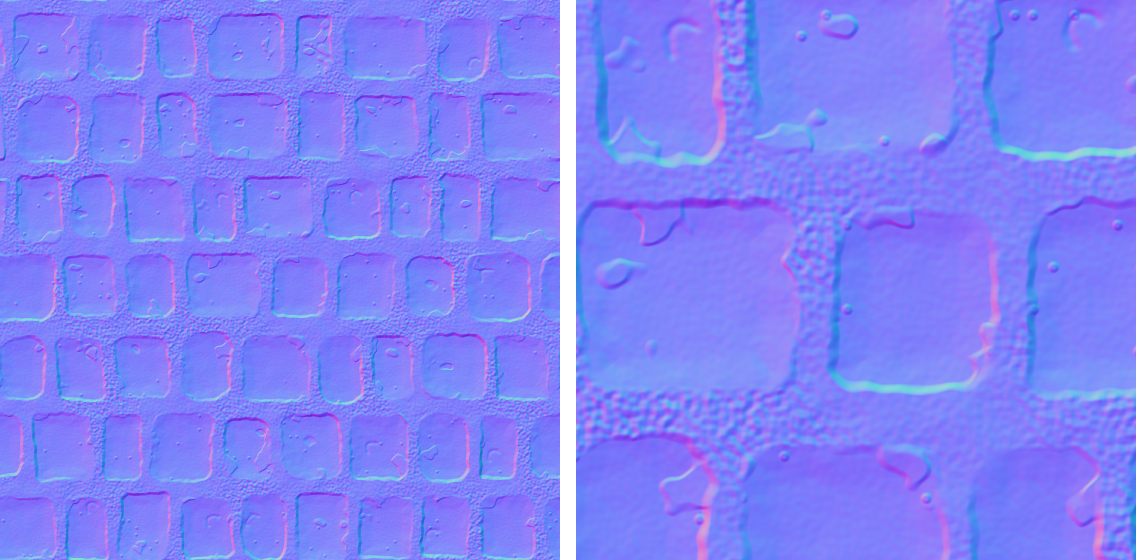
Left: the whole. Right: its middle third, enlarged.
Reproduce this texture map procedurally as a WebGL 2 fragment shader.

```glsl
#version 300 es
precision highp float;
// Tangent-space normal map of worn cobblestones: seven rows of eight or nine stones in gritty mortar.
uniform vec2 u_resolution;
out vec4 outColor;

vec2 hash2(vec2 p) {
    vec3 q = fract(p.xyx * vec3(0.1031, 0.1030, 0.0973));
    q += dot(q, q.yzx + 33.33);
    return fract((q.xx + q.yz) * q.zy);
}

// Gradient noise that tiles over the unit square for whole frequencies.
float noise(vec2 p, float freq) {
    p *= freq;
    vec2 cell = floor(p), f = p - cell;
    vec2 w = f * f * f * (f * (f * 6.0 - 15.0) + 10.0);
    float corner[4];
    for (int k = 0; k < 4; k++) {
        vec2 o = vec2(k & 1, k >> 1);
        vec2 gradient = hash2(mod(cell + o, freq) + freq) * 2.0 - 1.0;
        corner[k] = dot(gradient, f - o);
    }
    return mix(mix(corner[0], corner[1], w.x), mix(corner[2], corner[3], w.x), w.y);
}

// Jittered joint between two stones, measured in columns.
float joint(float i, float row, float count) {
    return i + 0.46 * (hash2(vec2(mod(i, count) + 3.0, row * 7.0 + 11.0)).x - 0.5);
}

float roundedBox(vec2 p, vec2 halfSize, float radius) {
    vec2 a = abs(p) - halfSize + radius;
    return length(max(a, 0.0)) + min(max(a.x, a.y), 0.0) - radius;
}

float height(vec2 p) {
    // Ragged outlines
    float rough = noise(p, 70.0);
    vec2 q = p + 0.006 * vec2(noise(p, 22.0), noise(p + 0.37, 22.0))
               + 0.004 * vec2(rough, noise(p + 0.61, 70.0));

    // Row, column and the joints on either side
    float v = (1.0 - q.y - 0.013) * 7.0;
    float row = mod(floor(v), 7.0);
    float count = (row == 2.0 || row > 3.5) ? 9.0 : 8.0;
    float phase[7] = float[7](0.0, 0.0, 0.0, 0.75, 0.9, 0.45, 0.8);
    float u = q.x * count - phase[int(row)];
    float col = floor(u);
    col += step(joint(col + 1.0, row, count), u) - step(u, joint(col, row, count));
    float left = joint(col, row, count), right = joint(col + 1.0, row, count);

    // Stone size, skew and corner radius
    vec2 id = vec2(mod(col, count), row);
    vec2 rndA = hash2(id + 41.0), rndB = hash2(id * 3.0 + 87.0), rndC = hash2(id * 5.0 + 19.0);
    vec2 halfSize = vec2((right - left) * 0.5 / count - mix(0.007, 0.013, rndA.x), mix(0.054, 0.062, rndA.y));
    vec2 c = vec2((u - 0.5 * (left + right)) / count, (0.5 - fract(v)) / 7.0 + 0.006 * (rndB.x - 0.5));
    c.x += c.y * 0.16 * (rndB.y - 0.5);
    float d = roundedBox(c, halfSize, min(mix(0.008, 0.03, rndC.x), halfSize.x * 0.8));

    // Domed, slightly tilted face with a soft shoulder
    float face = 0.0055 - 0.6 * dot(c, c) + dot(c, rndC - 0.5) * 0.08;
    face -= 0.0015 * smoothstep(-0.025, 0.0, d);
    face += 0.0009 * noise(p, 28.0) + 0.00018 * noise(p, 200.0) + 0.00015 * rough;

    // Flaked borders
    face -= 0.0013 * smoothstep(0.13, 0.24, noise(p + 0.2, 20.0) + 0.3 * rough + d * 9.0);

    // A chip or lump on some stones, a curled ridge on a few
    vec2 o = c - halfSize * (rndB - 0.5) * 1.3;
    float blob = 1.0 - smoothstep(0.005, 0.012, length(o * vec2(1.0, 1.5)) + 0.009 * rough);
    face += 0.0015 * blob * sign(rndC.x - 0.5) * step(0.55, rndC.y);
    float curl = exp(-pow((length(o) - 0.011) / 0.003, 2.0)) * smoothstep(-0.006, 0.004, o.y - o.x);
    face += 0.001 * curl * step(rndC.y, 0.14);

    // Scattered pits
    vec2 grid = p * 80.0, pitRnd = hash2(mod(floor(grid), 80.0) + 150.0);
    float pit = length(fract(grid) - 0.35 - 0.3 * pitRnd.yx);
    face -= 0.0009 * step(0.96, pitRnd.x) * (1.0 - smoothstep(0.08, 0.3, pit));

    // Mortar, gritty in patches
    float grit = noise(p, 190.0) + 0.6 * noise(p, 110.0);
    float mortar = 0.0016 * noise(p + 0.13, 32.0) + grit * mix(0.0004, 0.0016, smoothstep(-0.2, 0.3, noise(p, 8.0)));

    return mix(mortar, face, 1.0 - smoothstep(-0.005, 0.002, d));
}

void main() {
    vec2 p = gl_FragCoord.xy / u_resolution;
    float e = 0.001, h = height(p);
    vec2 slope = vec2(height(p + vec2(e, 0.0)) - h, height(p + vec2(0.0, e)) - h) / e;
    // Green grows downwards
    vec3 normal = normalize(vec3(-slope.x, slope.y, 1.0));
    outColor = vec4(normal * 0.5 + vec3(0.5, 0.505, 0.485), 1.0);
}
```
